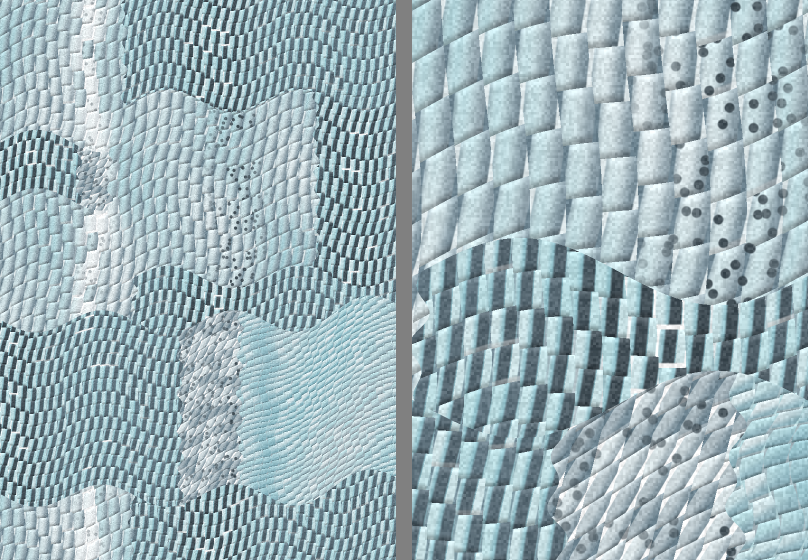
Left, the full canvas; right, a detail of the centre.
This pattern is drawn by a WebGL 1 fragment shader. Its source:

```glsl
precision highp float;
// Patchwork of wavy, staggered scale rows in ice blue, slate and white.

uniform vec2 u_resolution;

#define WAVE_LENGTH 0.235
#define WAVE_HEIGHT 0.020
#define BARREL_SIZE vec2(0.0215, 0.0310)
#define SCALE_SIZE vec2(0.0165, 0.0225)
#define BRICK_SIZE vec2(0.0155, 0.0165)
#define FINE_SIZE vec2(0.0150, 0.0120)
#define CHIP_SIZE 0.013
#define GRAIN 0.13

const vec3 PALE = vec3(0.86, 0.90, 0.91);
const vec3 ICE = vec3(0.71, 0.85, 0.87);
const vec3 TEAL = vec3(0.50, 0.70, 0.75);
const vec3 SILVER = vec3(0.63, 0.69, 0.72);
const vec3 SLATE = vec3(0.43, 0.52, 0.57);
const vec3 INK = vec3(0.26, 0.31, 0.34);

float hash(vec2 p) {
  return fract(sin(dot(p, vec2(127.1, 311.7))) * 4375.85);
}

float peak(float x, float center, float width) {
  float d = (x - center) / width;
  return exp(-d * d);
}

float wave(float x, float crest) {
  return WAVE_HEIGHT * cos(6.2832 * (x - crest) / WAVE_LENGTH);
}

// Distance to the nearest jittered point, in cells.
float cellular(vec2 p) {
  vec2 base = floor(p);
  float nearest = 1.0;
  for (int j = -1; j <= 1; j++)
    for (int i = -1; i <= 1; i++) {
      vec2 c = base + vec2(float(i), float(j));
      vec2 jitter = vec2(hash(c), hash(c + 37.0));
      nearest = min(nearest, length(c + jitter - p));
    }
  return nearest;
}

// Patch layout: x = style (0 barrel, 1 scale, 2 brick, 3 fine),
// y = wave crest, z = centre of the darkest columns.
vec3 patchStyle(vec2 p) {
  float y = p.y + wave(p.x, 0.30);
  float low = p.y + wave(p.x, 0.182) + 0.03 * smoothstep(0.5, 0.7, p.x);
  float x = p.x + 0.004 * sin(p.y * 190.0) + 0.003 * sin(p.y * 83.0);
  if (low > 0.574 && low < 0.885) {
    if (x < 0.322) return vec3(1.0, 0.182, 0.01);
    return vec3(x < 0.428 ? 2.0 : 3.0, 0.182, 0.0);
  }
  if (low >= 0.885) return vec3(x < 0.235 ? 0.0 : 1.0, 0.25, 0.38);
  if (y > 0.495 && x > 0.24) return vec3(1.0, 0.30, 0.385);
  if (y > 0.18 && x > 0.195) return vec3(x < 0.565 ? 0.0 : 1.0, 0.30, 0.63);
  if (y > 0.252 && y < 0.356) return vec3(x < 0.14 ? 1.0 : 2.0, 0.30, 0.04);
  return vec3(x < 0.222 ? 0.0 : 1.0, 0.30, 0.38);
}

vec3 scales(vec2 p) {
  vec3 style = patchStyle(p);
  float kind = style.x;
  vec2 size = BARREL_SIZE;
  float lean = 0.34, tilt = 0.22, sway = 0.005 * sin(p.y * 24.0);
  if (kind > 2.5) { size = FINE_SIZE; lean = 0.25; tilt = 0.55; sway = 0.005 * sin(p.y * 75.0); }
  else if (kind > 1.5) { size = BRICK_SIZE; lean = 0.55; tilt = 0.4; sway = 0.25 * p.y; }
  else if (kind > 0.5) { size = SCALE_SIZE; lean = 0.22; tilt = 0.12; sway = 0.003 * sin(p.y * 31.0); }

  // Columns step along the wave; each cell is a leaning parallelogram.
  float gx = (p.x + sway) / size.x;
  float col = floor(gx);
  float fx = gx - col;
  float middle = p.x + (0.5 - fx) * size.x;
  float rise = mix(wave(middle, style.y), wave(p.x, style.y), 0.45);
  float gy = (p.y + rise) / size.y + tilt * (fx - 0.5) + 0.22 * hash(vec2(col, kind));
  float row = floor(gy);
  float fy = gy - row;
  float s = fx + lean * (fy - 0.5);
  float rnd = hash(vec2(col, row) + kind * 19.0);

  // Broad tone drifts and columns of bright or dark gaps.
  float drift = 0.5 + 0.3 * sin(p.x * 31.0 + 2.0 * sin(p.y * 9.0)) + 0.2 * sin(p.y * 17.0 + p.x * 11.0);
  float bright = peak(p.x + 0.01 * sin(p.y * 14.0), 0.168, 0.032);
  float dark = peak(p.x, style.z, 0.055);
  float shade = smoothstep(0.35, 0.95, s);
  vec3 color, gap;

  if (kind < 0.5) {
    vec3 lit = mix(PALE, ICE, drift * 0.8);
    color = mix(lit, mix(SILVER, SLATE, 0.35 + 0.5 * rnd), shade);
    color = mix(color, TEAL, (0.25 + 0.4 * smoothstep(0.42, 0.57, p.x)) * peak(s, 0.3, 0.2) * drift);
    color = mix(color, SLATE, 0.45 * smoothstep(0.2, 0.0, s));
    color = mix(color, vec3(0.98), bright * step(0.45, rnd) * 0.75);
    gap = mix(mix(SLATE, PALE, step(0.5, rnd)), vec3(1.0), bright);
  } else if (kind < 1.5) {
    float band = fract(s + 0.32 * mod(row, 2.0));
    float stripe = smoothstep(0.46, 0.58, band) * smoothstep(1.0, 0.92, band);
    vec3 lit = mix(mix(ICE, PALE, 0.6 * rnd), TEAL, smoothstep(0.25, 0.5, band) * 0.75);
    color = mix(lit, mix(SLATE, INK, clamp(0.25 + dark + 0.35 * rnd, 0.0, 1.0)), stripe);
    gap = mix(mix(ICE, SLATE, rnd), vec3(0.98), dark * step(0.35, rnd));
  } else if (kind < 2.5) {
    color = mix(mix(PALE, SILVER, rnd), mix(SILVER, SLATE, rnd), shade);
    gap = mix(vec3(0.98), SLATE, step(0.6, rnd));
  } else {
    float ribbon = peak(p.x + 0.008 * sin(p.y * 75.0), 0.475, 0.022);
    color = mix(mix(ICE, PALE, rnd), mix(TEAL, SILVER, drift), smoothstep(0.3, 0.9, fy + 0.3 * s - 0.1));
    color = mix(color, TEAL, 0.55 * ribbon);
    gap = mix(SILVER, ICE, rnd);
  }

  // Lit upper rim, shadowed lower rim, then slits between leaning cells.
  color += 0.09 * smoothstep(0.2, 0.04, fy);
  color *= 1.0 - 0.27 * smoothstep(0.8, 1.0, fy);
  float inside = smoothstep(-0.02, 0.04, s) * smoothstep(1.02, 0.96, s);
  color = mix(gap, color, inside);

  // Pale slivers and ragged dark chips.
  float sliver = step(0.87, rnd) * smoothstep(0.84, 0.9, fy);
  color = mix(color, vec3(0.96), sliver * clamp(0.3 + bright + dark, 0.0, 1.0));
  float worn = kind < 0.5 ? peak(p.x, 0.425, 0.045) + 0.35 * bright : 0.0;
  worn += kind > 1.5 && kind < 2.5 ? 0.55 + 0.4 * peak(p.x, 0.42, 0.02) : 0.0;
  float chip = smoothstep(0.27, 0.18, cellular(p / CHIP_SIZE));
  color = mix(color, INK, chip * worn * step(0.45, hash(vec2(row, col + 5.0))));
  return color + GRAIN * (hash(floor(p * 620.0)) - 0.5);
}

void main() {
  vec3 sum = vec3(0.0);
  for (int j = 0; j < 2; j++)
    for (int i = 0; i < 2; i++) {
      vec2 q = gl_FragCoord.xy + 0.5 * vec2(float(i), float(j)) - 0.25;
      sum += scales(vec2(q.x, u_resolution.y - q.y) / u_resolution.y);
    }
  gl_FragColor = vec4(clamp(sum * 0.25, 0.0, 1.0), 1.0);
}
```
